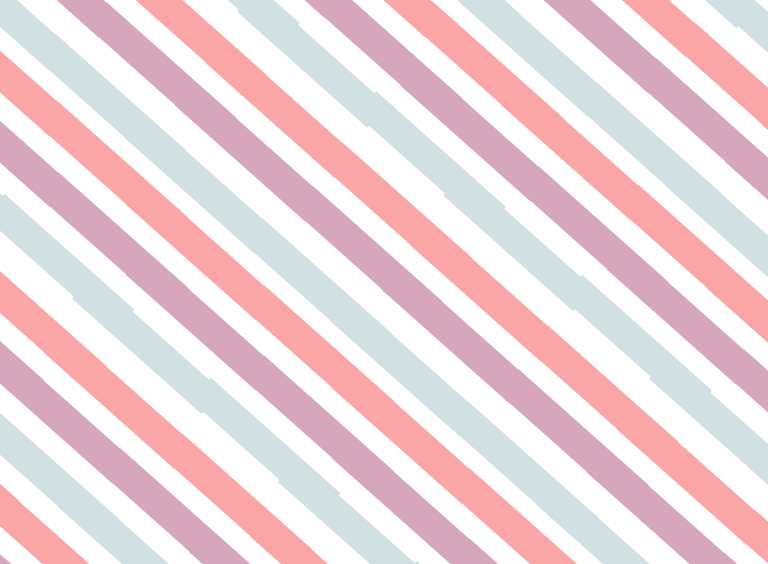
Write a Shadertoy shader that draws this pattern.

```glsl
// Diagonal pastel stripes in pink, pale blue and mauve on white, with slightly stepped edges.
#define PERIOD 0.634      // six-stripe repeat along the top edge, in canvas widths
#define ORIGIN 0.156      // where a repeat begins on the top edge
#define SLOPE 0.891       // drop per unit of run
#define HALF_WIDTH 0.0475 // half a stripe, in periods
#define STEP_LENGTH 0.423 // spacing of the edge steps, in periods
#define STEP_SHARE 0.63   // part of that spacing which bulges outwards
#define STEP_SLANT 0.34   // lean of the steps from stripe to stripe
#define DRIFT 0.0062      // sideways drift of the outer blue stripes
#define PINK vec3(0.98, 0.65, 0.65)
#define BLUE vec3(0.82, 0.88, 0.89)
#define MAUVE vec3(0.84, 0.65, 0.74)

const float CENTERS[6] = float[6](0.080, 0.265, 0.428, 0.590, 0.741, 0.919);

float hash(float n) {
    return fract(sin(n * 12.99) * 437.58);
}

// 1 where the edge bulges outwards, 0 elsewhere
float edgeStep(float along, float phase, float soft) {
    float t = fract(along / STEP_LENGTH - phase);
    return smoothstep(0.0, soft, t) - smoothstep(STEP_SHARE, STEP_SHARE + soft, t);
}

void mainImage(out vec4 fragColor, in vec2 fragCoord) {
    // canvas widths, measured from the top left corner
    vec2 p = vec2(fragCoord.x, iResolution.y - fragCoord.y) / iResolution.x;

    // position across and along the stripes, in periods
    float across = (p.x - p.y / SLOPE - ORIGIN) / PERIOD;
    float along = p.x / PERIOD - STEP_SLANT * across;
    float pixel = length(vec2(1.0, 1.0 / SLOPE)) / (iResolution.x * PERIOD);
    float cell = floor(across);
    float local = across - cell;

    vec3 color = vec3(1.0);
    for (int i = 0; i < 6; i++) {
        int kind = i % 3;
        bool stepped = i == 1;
        float id = float(i);

        // strong steps on one blue stripe, faint ones on the others
        float phase = stepped ? 0.0 : hash(id + 6.0 * cell + 3.0);
        float bulge = stepped ? 0.0082 : 0.0015;
        float halfWidth = stepped ? 0.0431 : HALF_WIDTH;
        float center = CENTERS[i];
        if (kind == 1) center -= DRIFT * sign(cell) * cell * (cell + 1.0);

        float low = center - halfWidth - bulge * edgeStep(along, 0.98 + phase, pixel);
        float high = center + halfWidth + bulge * edgeStep(along, 0.57 + phase, pixel);
        float inside = min(local - low, high - local);
        vec3 ink = kind == 0 ? PINK : kind == 1 ? BLUE : MAUVE;
        color = mix(color, ink, clamp(0.5 + inside / pixel, 0.0, 1.0));
    }
    fragColor = vec4(color, 1.0);
}
```
